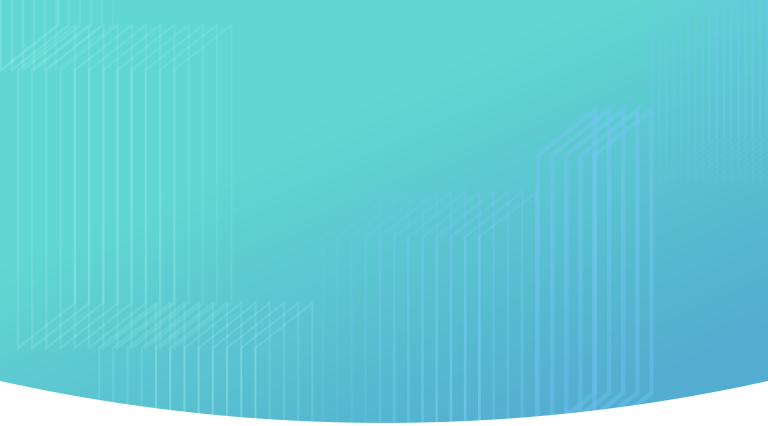
A Shadertoy shader for this background:

```glsl
// Teal to blue gradient with ranks of slanted line frames above a white curved base.

const vec2 LEAN = vec2(0.0742, 0.0586); // rise of every frame's slanted edge
const vec3 TEAL = vec3(0.378, 0.842, 0.820);
const vec3 BLUE = vec3(0.325, 0.680, 0.815);
const vec3 MINT = vec3(0.62, 0.94, 0.93);
const vec3 SKY = vec3(0.43, 0.78, 0.92);
const vec3 AZURE = vec3(0.40, 0.74, 0.91);

// Distance to the outline of a sheared box with its lower left at the origin
float frameDistance(vec2 p, float height) {
    p.y -= p.x * LEAN.y / LEAN.x;
    float slantScale = LEAN.x / length(LEAN);
    float side = abs(p.x - 0.5 * LEAN.x) - 0.5 * LEAN.x;
    float cap = (abs(p.y - 0.5 * height) - 0.5 * height) * slantScale;
    return abs(max(side, cap));
}

// Summed ink of evenly spaced frames; opacity runs from first to last copy
float frameRank(vec2 p, vec2 corner, float height, float pitch, int count,
                float width, vec2 opacity, float pixel) {
    float ink = 0.0;
    for (int i = 0; i < count; i++) {
        float k = float(i);
        float d = frameDistance(p - corner - vec2(k * pitch, 0.0), height);
        float cover = clamp((0.5 * width - d) / pixel + 0.5, 0.0, 1.0);
        // Keep lines thinner than a pixel at their true weight
        cover *= min(1.0, width / pixel);
        ink += cover * mix(opacity.x, opacity.y, k / float(count - 1));
    }
    return min(ink, 0.85);
}

vec3 backdrop(vec2 p, float canvasHeight) {
    float depth = canvasHeight - p.y + 0.45 * p.x;
    return mix(TEAL, BLUE, clamp((depth - 0.35) / 0.52, 0.0, 1.0));
}

void mainImage(out vec4 fragColor, in vec2 fragCoord) {
    // Canvas width is one unit
    float pixel = 1.0 / iResolution.x;
    vec2 p = fragCoord * pixel;
    float canvasHeight = iResolution.y * pixel;
    vec3 color = backdrop(p, canvasHeight);

    // Left: tall rank and the one hanging from the top corner
    float tall = frameRank(p, vec2(0.0234, 0.1016), 0.362, 0.0185, 12,
                           0.0030, vec2(0.22, 0.15), pixel);
    float corner = frameRank(p, vec2(0.0013, 0.4635), 0.25, 0.0143, 6,
                             0.0034, vec2(0.30, 0.12), pixel);
    color = mix(color, MINT, tall);
    color = mix(color, MINT, corner);

    // Bottom: two ranks rising from behind the base
    float low = frameRank(p, vec2(0.129, -0.10), 0.2016, 0.0185, 12,
                          0.0026, vec2(0.20, 0.20), pixel);
    float middle = frameRank(p, vec2(0.4206, -0.10), 0.3461, 0.0185, 12,
                             0.0034, vec2(0.18, 0.48), pixel);
    color = mix(color, MINT, low);
    color = mix(color, SKY, middle);

    // Right: bold column and the dense rank fading downward
    float bold = frameRank(p, vec2(0.7005, -0.0156), 0.3685, 0.0184, 5,
                           0.0058, vec2(0.60, 0.60), pixel);
    float dense = frameRank(p, vec2(0.8490, 0.3164), 0.2227, 0.0094, 16,
                            0.0026, vec2(0.38, 0.38), pixel);
    dense *= mix(0.35, 1.0, smoothstep(0.31, 0.44, p.y));
    vec3 boldColor = mix(AZURE, SKY, smoothstep(0.05, 0.30, p.y));
    color = mix(color, boldColor, bold);
    color = mix(color, SKY, dense);

    // White base below a wide arc
    float arcRadius = 2.313;
    float outside = length(p - vec2(0.5, 0.004 + arcRadius)) - arcRadius;
    color = mix(color, vec3(1.0), clamp(outside / pixel + 0.5, 0.0, 1.0));

    fragColor = vec4(color, 1.0);
}
```
